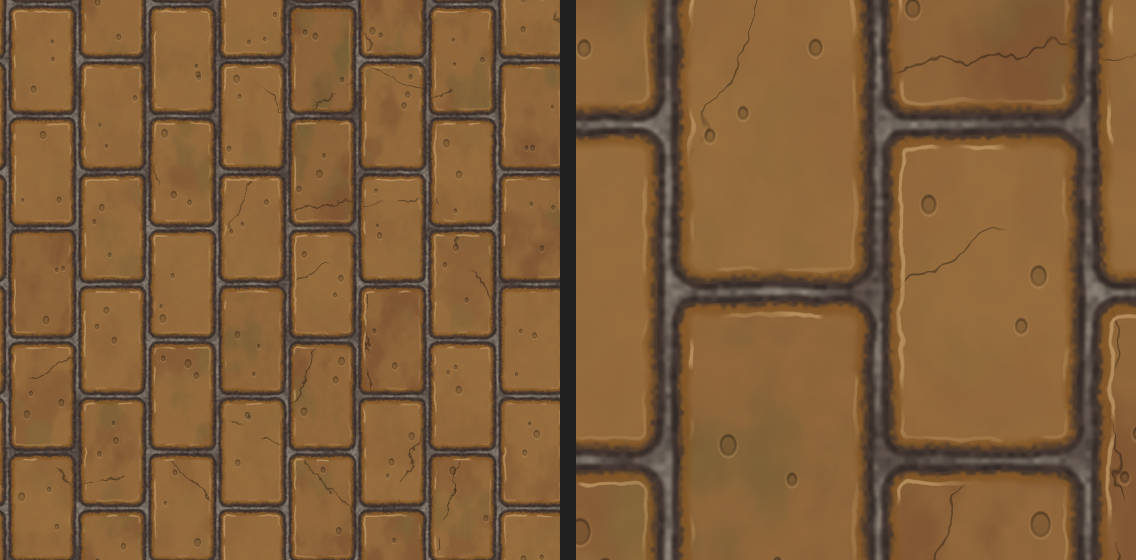
Left, the full canvas; right, a detail of the centre.
Give the GLSL for this texture, as a Shadertoy shader.

```glsl
const vec2 REPEATS = vec2(8.0, 5.0);
const vec2 ORIGIN = vec2(0.0132, -0.0075);
const float JOINT = 0.0115;
const float CORNER = 0.013;

const vec3 OCHRE = vec3(0.585, 0.422, 0.238);
const vec3 RUSSET = vec3(0.48, 0.315, 0.19);
const vec3 OLIVE = vec3(0.46, 0.37, 0.21);
const vec3 RIM = vec3(0.50, 0.325, 0.135);
const vec3 GLINT = vec3(0.76, 0.61, 0.41);
const vec3 SOOT = vec3(0.25, 0.20, 0.18);
const vec3 MORTAR = vec3(0.49, 0.45, 0.41);

float hash(vec2 p) {
    vec3 q = fract(p.xyx * vec3(0.1031, 0.1030, 0.0973));
    q += dot(q, q.yzx + 33.33);
    return fract((q.x + q.y) * q.z);
}

float noise(vec2 p) {
    vec2 i = floor(p), f = fract(p);
    f = f * f * (3.0 - 2.0 * f);
    return mix(mix(hash(i), hash(i + vec2(1, 0)), f.x),
               mix(hash(i + vec2(0, 1)), hash(i + vec2(1, 1)), f.x), f.y);
}

float fbm(vec2 p) {
    float sum = 0.0, amp = 0.5;
    for (int i = 0; i < 4; i++) {
        sum += amp * noise(p);
        p = p * 2.03 + 11.7;
        amp *= 0.5;
    }
    return sum / 0.9375;
}

float roundedBox(vec2 p, vec2 halfSize, float radius) {
    vec2 q = abs(p) - halfSize + radius;
    return length(max(q, 0.0)) + min(max(q.x, q.y), 0.0) - radius;
}

// Soft line of given half width around distance zero
float stroke(float d, float width, float pixel) {
    return 1.0 - smoothstep(max(width - pixel, 0.0), width + pixel, abs(d));
}

// Smudged clay: every brick gets its own tint and blotches
vec3 clayColor(vec2 p, vec2 id, vec2 seed) {
    float wear = hash(id + 3.7);
    vec3 stain = mix(RUSSET, OLIVE, smoothstep(0.45, 0.65, fbm(p * 13.0 + seed + 40.0)));
    float blotch = smoothstep(0.38, 0.72, fbm(p * vec2(24.0, 15.0) + seed));
    vec3 color = mix(OCHRE, RUSSET, 0.35 * smoothstep(0.6, 1.0, wear));
    color = mix(color, stain, blotch * mix(0.15, 0.95, wear * wear));
    return color * (0.98 + 0.04 * fbm(p * 90.0 + seed));
}

// Small round dents, dark ring with a lit lower edge
vec3 addPits(vec3 color, vec2 p, vec2 id, vec2 halfSize, float pixel) {
    for (int i = 0; i < 3; i++) {
        vec2 key = id + float(i) * 9.3;
        vec2 center = (vec2(hash(key + 1.1), hash(key + 5.9)) - 0.5) * halfSize * 1.5;
        float radius = mix(0.0025, 0.0065, pow(hash(key + 8.2), 2.0));
        vec2 q = (p - center) * vec2(1.15, 0.9);
        float d = length(q) - radius;
        float side = 0.5 + 0.5 * q.y / max(length(q), 0.0001);
        color *= 1.0 - 0.10 * smoothstep(pixel, -pixel, d);
        color *= 1.0 - 0.32 * stroke(d, 0.0008, pixel) * mix(0.35, 1.0, side);
        color = mix(color, GLINT, 0.3 * stroke(d - 0.0015, 0.0006, pixel) * (1.0 - side));
    }
    return color;
}

// Wandering hairline across some bricks
float crackMask(vec2 p, vec2 id, vec2 seed, float pixel) {
    float angle = 6.2832 * hash(id + 12.4);
    float offset = mix(0.025, 0.065, hash(id + 6.6));
    float bend = 0.035 * (fbm(p * 32.0 + seed) - 0.5);
    float d = dot(p, vec2(cos(angle), sin(angle))) - offset + bend;
    float fade = smoothstep(0.3, 0.5, noise(p * 28.0 + seed + 70.0));
    return stroke(d, 0.0006, pixel) * fade * step(0.4, hash(id + 21.3));
}

// Joints: dark sides with a patchy pale ridge
vec3 jointColor(vec2 uv, float d) {
    float ridge = smoothstep(0.0018, 0.0056, d);
    float patches = smoothstep(0.22, 0.68, fbm(uv * 22.0 + 5.0));
    float grain = mix(0.8, 1.15, noise(uv * 260.0));
    return mix(SOOT, MORTAR, ridge * mix(0.35, 1.0, patches)) * grain;
}

void mainImage(out vec4 fragColor, in vec2 fragCoord) {
    vec2 uv = fragCoord / iResolution.xy;
    float pixel = 1.0 / iResolution.y;

    // Alternate columns shift by half a brick
    vec2 grid = (uv - ORIGIN) * REPEATS;
    grid.y += 0.5 * mod(floor(grid.x), 2.0);
    vec2 id = mod(floor(grid), REPEATS);
    vec2 p = (fract(grid) - 0.5) / REPEATS;
    vec2 halfSize = 0.5 / REPEATS - 0.5 * JOINT;
    vec2 seed = id * 17.0;

    float d = roundedBox(p, halfSize, CORNER) + 0.0022 * (noise(p * 75.0 + seed) - 0.5);
    float depth = -d;
    float lit = smoothstep(-0.025, 0.025, depth > 0.0 ? dot(p / halfSize, vec2(-0.03, 0.03)) : 0.0);

    vec3 brick = clayColor(p, id, seed);
    brick = addPits(brick, p, id, halfSize, pixel);
    brick *= 1.0 - 0.35 * crackMask(p, id, seed, pixel);

    // Rounded rim: warm band, grainy dark edge, broken highlight
    float chip = 0.005 * (fbm(p * 65.0 + seed + 30.0) - 0.5);
    float grain = noise(uv * 330.0);
    brick = mix(brick, RIM, 0.75 * (1.0 - smoothstep(0.004, 0.0105, depth + chip)));
    float edge = 1.0 - smoothstep(0.0, mix(0.0062, 0.0042, lit), depth + 0.003 * (grain - 0.5));
    brick = mix(brick, SOOT, 0.85 * edge);
    float broken = smoothstep(0.42, 0.68, noise(p * 48.0 + seed + 90.0));
    float glint = stroke(depth - 0.0078 + chip, 0.0011, pixel) * broken;
    brick = mix(brick, GLINT, glint * mix(0.3, 0.75, lit));

    vec3 color = mix(brick, jointColor(uv, d), smoothstep(-pixel, pixel, d));
    fragColor = vec4(color, 1.0);
}
```
